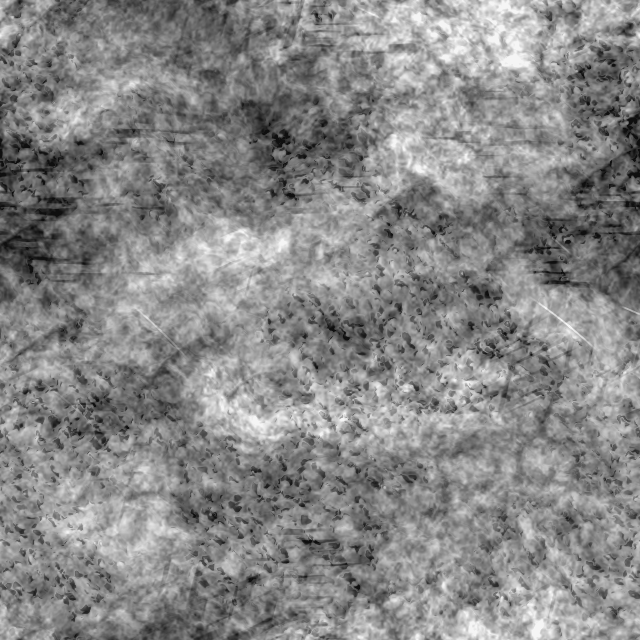
This texture is drawn by a WebGL 2 fragment shader. Its source:

```glsl
#version 300 es
precision highp float;
// Seamless grey grunge: mottled clouds, diagonal smears, dark specks and fine scratches.
uniform vec2 u_resolution;
out vec4 fragColor;

float hash(vec2 p) {
    vec3 q = fract(p.xyx * 0.1031);
    q += dot(q, q.yzx + 33.33);
    return fract((q.x + q.y) * q.z);
}

vec2 hash2(vec2 p) {
    return vec2(hash(p), hash(p + 57.3));
}

// Whole cell number within the period, safe against rounding at multiples
vec2 wrapCell(vec2 cell, vec2 period) {
    return floor(mod(cell + 0.5, period));
}

// Value noise that wraps after a whole number of cells
float noise(vec2 p, vec2 period, float seed) {
    vec2 i = floor(p), f = fract(p);
    f = f * f * (3.0 - 2.0 * f);
    vec2 a = wrapCell(i, period) + seed, b = wrapCell(i + 1.0, period) + seed;
    return mix(mix(hash(a), hash(vec2(b.x, a.y)), f.x),
               mix(hash(vec2(a.x, b.y)), hash(b), f.x), f.y);
}

// Wrapping fractal noise, centred on zero
float fbm(vec2 uv, vec2 period, int octaves, float gain, float seed) {
    float sum = 0.0, total = 0.0, amp = 1.0;
    for (int i = 0; i < octaves; i++) {
        sum += amp * (noise(uv * period, period, seed) - 0.5);
        total += amp;
        amp *= gain;
        period *= 2.0;
        seed += 17.0;
    }
    return sum / total;
}

// Scattered specks of random size, some cells left empty
float specks(vec2 uv, float cells, float seed) {
    vec2 p = uv * cells, base = floor(p);
    float cover = 0.0;
    for (int k = 0; k < 9; k++) {
        vec2 cell = base + vec2(k % 3, k / 3) - 1.0;
        vec2 id = wrapCell(cell, vec2(cells)) + seed;
        float radius = 0.6 * hash(id + 91.0) - 0.16;
        float dist = length(p - cell - hash2(id));
        cover = max(cover, 1.0 - smoothstep(radius - 0.14, radius + 0.14, dist));
    }
    return cover;
}

// Wrapped offset from a random centre, turned to lie along the given angle
vec2 localFrame(vec2 uv, vec2 id, float angle) {
    vec2 d = fract(uv - hash2(id) + 0.5) - 0.5;
    float c = cos(angle), s = sin(angle);
    return vec2(c * d.x + s * d.y, c * d.y - s * d.x);
}

// Dark wedges: crisp upper edge, soft lower side
float smears(vec2 uv, float rough) {
    float sum = 0.0;
    for (int i = 0; i < 10; i++) {
        vec2 id = vec2(float(i) * 3.7, 212.0);
        vec2 p = localFrame(uv, id, 0.45 + 0.25 * hash(id + 5.0));
        float along = p.x / (0.12 + 0.16 * hash(id + 9.0));
        float depth = 0.008 * sin(along * 4.0) - p.y + 0.012 * rough;
        float width = 0.006 + 0.035 * clamp(along, 0.0, 1.0);
        float ends = smoothstep(0.0, 0.12, along) * (1.0 - smoothstep(0.3, 1.0, along));
        sum += ends * smoothstep(-0.002, 0.004, depth) * exp(-max(depth, 0.0) / width);
    }
    return min(sum, 1.2);
}

// Thin pale lines
float scratches(vec2 uv) {
    float sum = 0.0, pixel = 1.0 / u_resolution.y;
    for (int i = 0; i < 14; i++) {
        vec2 id = vec2(float(i) * 5.3, 340.0);
        vec2 p = localFrame(uv, id, -0.4 - 0.4 * hash(id + 3.0));
        float reach = 0.02 + 0.06 * hash(id + 7.0);
        float line = 1.0 - smoothstep(0.0004, 0.0008 + pixel, abs(p.y + 0.6 * p.x * p.x));
        float strength = 0.12 + 0.8 * pow(hash(id + 11.0), 6.0);
        sum += strength * line * (1.0 - smoothstep(0.4 * reach, reach, abs(p.x)));
    }
    return sum;
}

void main() {
    vec2 uv = gl_FragCoord.xy / u_resolution;
    vec2 warp = vec2(fbm(uv, vec2(5.0), 6, 0.65, 3.0), fbm(uv, vec2(5.0), 6, 0.65, 131.0));
    vec2 w = uv + 0.12 * warp;
    vec2 rising = vec2(w.y, 2.0 * w.y - w.x), falling = vec2(w.y, 2.0 * w.y + w.x);

    // Broad clouds, diagonal streaks and mottling
    float mottle = fbm(uv + 0.04 * warp, vec2(52.0), 3, 0.85, 23.0);
    float tone = 0.572 + 0.62 * fbm(w, vec2(4.0, 5.0), 6, 0.6, 41.0);
    tone += 0.46 * fbm(rising, vec2(6.0, 5.0), 6, 0.68, 67.0);
    tone += 0.24 * fbm(falling, vec2(16.0, 22.0), 4, 0.8, 83.0);
    float pale = smoothstep(0.02, 0.2, fbm(w, vec2(3.0, 5.0), 4, 0.5, 109.0));
    tone += 0.11 * pale + (0.58 + 0.25 * pale) * mottle;

    // Worn areas with clustered specks
    float worn = smoothstep(0.02, 0.18, fbm(w, vec2(4.0), 6, 0.65, 157.0));
    float dots = specks(uv + 0.03 * warp + 0.03 * mottle * vec2(1.0, -1.0), 74.0, 11.0);
    tone -= worn * (0.09 + 0.24 * dots);

    // Smears and brushed hairlines in three directions
    tone -= 0.27 * smears(uv + 0.01 * warp, mottle);
    vec2 slim = uv + 0.015 * warp;
    float level = noise(slim * vec2(22.0, 180.0), vec2(22.0, 180.0), 7.0);
    float steep = noise(vec2(slim.y, 4.0 * slim.x - slim.y) * vec2(18.0, 30.0), vec2(18.0, 30.0), 29.0);
    float slant = noise(vec2(slim.y, 2.0 * slim.y - slim.x) * vec2(36.0, 70.0), vec2(36.0, 70.0), 37.0);
    float brushed = smoothstep(0.11, 0.24, fbm(uv, vec2(4.0, 7.0), 4, 0.6, 191.0));
    float crossed = smoothstep(0.07, 0.2, fbm(uv, vec2(5.0), 4, 0.6, 223.0));
    tone -= 0.2 * brushed * smoothstep(0.6, 0.9, level);
    tone -= crossed * (0.14 * smoothstep(0.65, 0.9, steep) + 0.14 * smoothstep(0.6, 0.9, slant));

    // Pale scratches and fine grain
    tone += 0.3 * scratches(uv) + 0.08 * (noise(uv * 256.0, vec2(256.0), 5.0) - 0.5);
    fragColor = vec4(vec3(clamp(tone, 0.06, 0.96)), 1.0);
}
```
